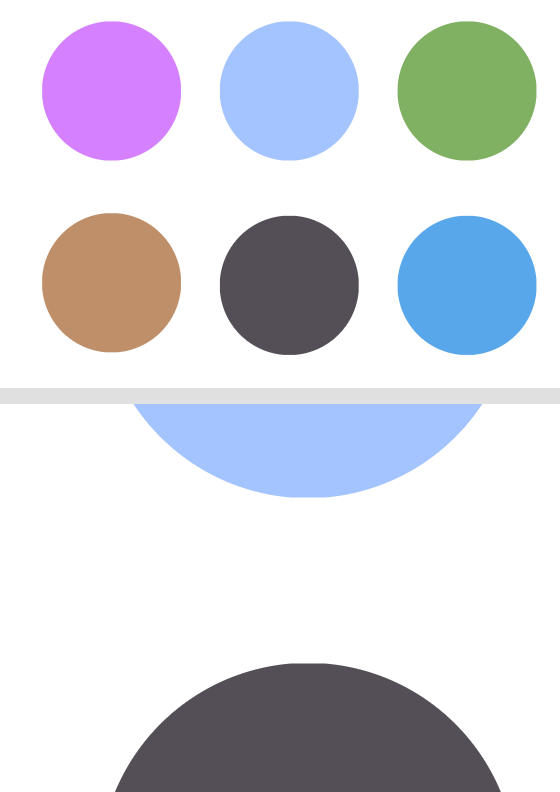
Top, the full canvas; bottom, a detail of the centre.
Reproduce this pattern procedurally as a WebGL 2 fragment shader.

```glsl
#version 300 es
precision highp float;
// Six flat colour discs, three across and two down, on a white ground.
// Each disc is a distance function, trimmed very slightly at its four extremes.
// The white margin meets itself at every edge, so the sheet tiles without a seam.
uniform vec2 u_resolution;
out vec4 outColor;

// Signed distance to a disc whose sides are cut a little flat
float trimmedDisc(vec2 p, float radius, float trim) {
    vec2 a = abs(p);
    return max(length(p) - radius, max(a.x, a.y) - trim);
}

void main() {
    // The canvas is one unit wide
    vec2 canvas = vec2(1.0, 354.0 / 512.0);
    vec2 p = gl_FragCoord.xy / u_resolution * canvas;
    float pixel = 1.0 / u_resolution.x;

    // Bottom row, then top row, from left to right
    vec3 palette[6] = vec3[6](
        vec3(0.75, 0.56, 0.41), vec3(0.33, 0.31, 0.34), vec3(0.345, 0.655, 0.92),
        vec3(0.835, 0.50, 1.0), vec3(0.643, 0.769, 1.0), vec3(0.50, 0.69, 0.38));

    vec3 color = vec3(1.0);
    for (int i = 0; i < 6; i++) {
        vec2 cell = vec2(i % 3, i / 3);
        vec2 center = vec2(0.1992, 0.1829) + cell * vec2(0.3174, 0.3464);
        // The first disc sits slightly higher than its row
        if (i == 0) center.y += 0.0046;

        // Wrap the offset so the layout repeats with the canvas
        vec2 offset = p - center;
        offset -= canvas * round(offset / canvas);
        float d = trimmedDisc(offset, 0.1243, 0.1239);
        color = mix(color, palette[i], clamp(0.5 - d / pixel, 0.0, 1.0));
    }
    outColor = vec4(color, 1.0);
}
```
